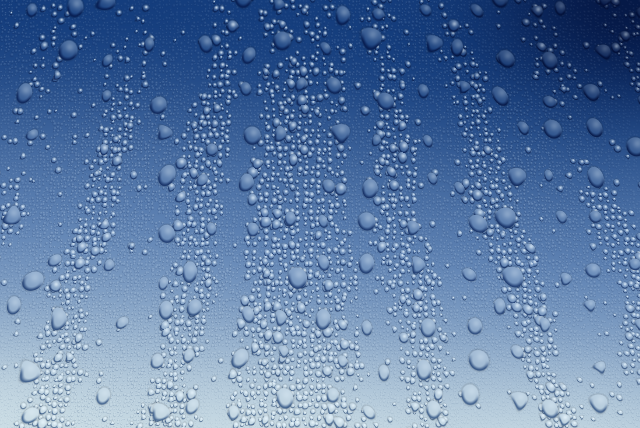
Reproduce this texture procedurally as a WebGL 1 fragment shader.

```glsl
precision highp float;
uniform vec2 u_resolution;

// Colours, from the dark corner to the bright lower edge
const vec3 NIGHT = vec3(0.00, 0.05, 0.21);
const vec3 DEEP  = vec3(0.08, 0.24, 0.49);
const vec3 MID   = vec3(0.38, 0.52, 0.71);
const vec3 PALE  = vec3(0.80, 0.87, 0.90);
const vec3 GLINT = vec3(0.92, 0.97, 1.00);
const vec3 RIM_TINT = vec3(0.34, 0.48, 0.66);

// Drop layers: cell size, radius range in cells, chance (everywhere, in streaks)
const float MIST_CELL = 0.0082;
const float BEAD_CELL = 0.0150;
const float DROP_CELL = 0.029;
const float BIG_CELL  = 0.104;
const vec2 MIST_RADIUS = vec2(0.30, 0.52);
const vec2 BEAD_RADIUS = vec2(0.26, 0.56);
const vec2 DROP_RADIUS = vec2(0.24, 0.50);
const vec2 BIG_RADIUS  = vec2(0.13, 0.26);
const vec2 MIST_CHANCE = vec2(0.85, 0.0);
const vec2 BEAD_CHANCE = vec2(0.05, 0.93);
const vec2 DROP_CHANCE = vec2(0.015, 0.34);
const vec2 BIG_CHANCE  = vec2(0.88, 0.0);

// Streaks fan out downwards around the middle one
const float STREAK_CENTRE = 0.70;
const float STREAK_GAP = 0.215;
const float STREAK_FAN = 0.55;
const float STREAK_WIDTH = 0.062;
const float MAIN_WIDTH = 0.16;
const float DROP_TILT = 1.0;

const float JITTER = 0.55;
const float FOCUS_HEIGHT = 0.48;
const float BLUR = 0.006;
const vec2 LIGHT_DIR = vec2(0.35, 0.94);

vec4 hash4(vec2 p) {
  vec4 q = fract(p.xyxy * vec4(0.1031, 0.1030, 0.0973, 0.1099));
  q += dot(q, q.wzxy + 33.33);
  return fract((q.xxyz + q.yzzw) * q.zywx);
}

float noise(vec2 p) {
  vec2 i = floor(p), f = fract(p);
  f = f * f * (3.0 - 2.0 * f);
  float low = mix(hash4(i).x, hash4(i + vec2(1.0, 0.0)).x, f.x);
  float high = mix(hash4(i + vec2(0.0, 1.0)).x, hash4(i + 1.0).x, f.x);
  return mix(low, high, f.y);
}

// Density of the drop trails, 0 to 1
float streak(vec2 p) {
  float u = (p.x - STREAK_CENTRE) / (1.0 + STREAK_FAN * (0.7 - p.y));
  u += 0.05 * (noise(p * vec2(9.0, 6.0) + 40.0) - 0.5);
  float lane = floor(u / STREAK_GAP + 0.5);
  float isMain = 1.0 - step(0.5, abs(lane));
  float width = mix(STREAK_WIDTH, MAIN_WIDTH, isMain);
  float offset = isMain > 0.5 ? u : u - lane * STREAK_GAP;
  float body = 1.0 - smoothstep(0.35 * width, width, abs(offset));
  float gaps = smoothstep(0.10, 0.45, noise(vec2(lane * 7.3 + 20.0, p.y * 3.0)));
  float topFade = 1.0 - 0.65 * smoothstep(0.65, 1.0, p.y);
  return body * mix(gaps, 1.0, isMain) * topFade;
}

// Nearest drop: offset in radii (xy), shape distance (z), radius (w)
vec4 dropLayer(vec2 p, float cell, vec2 radius, vec2 chance, float seed) {
  vec4 nearest = vec4(0.0, 0.0, 9.0, cell);
  for (int j = -1; j <= 1; j++) {
    for (int i = -1; i <= 1; i++) {
      vec2 id = floor(p / cell) + vec2(float(i), float(j));
      vec4 rnd = hash4(id + seed);
      vec2 centre = (id + 0.5 + JITTER * (rnd.xy - 0.5)) * cell;
      float odds = chance.x;
      if (chance.y > 0.0) odds += chance.y * streak(centre);
      if (rnd.z > odds) continue;
      vec4 shape = hash4(id + seed + 37.0);
      float r = cell * mix(radius.x, radius.y, rnd.w);
      float angle = DROP_TILT * (STREAK_CENTRE - centre.x) + 1.0 * (shape.x - 0.5);
      float c = cos(angle), s = sin(angle);
      vec2 offset = (p - centre) / r;
      vec2 q = mat2(c, s, -s, c) * offset;
      q.x *= mix(1.05, 1.55, shape.y);
      q.x += 0.7 * pow(shape.z, 4.0) * (q.y * q.y - 0.3);
      float d = length(q);
      if (d < nearest.z) nearest = vec4(offset, d, r);
    }
  }
  return nearest;
}

// Drop with thin contact shadow, dark lower rim, bright upper face and glint
vec3 addDrops(vec3 under, vec3 scene, vec4 drop, float soft, float contrast, float gloss, float corner) {
  float edge = min(soft / drop.w, 0.45);
  float cover = 1.0 - smoothstep(1.0 - edge, 1.0 + edge, drop.z);
  float shadow = 1.0 - smoothstep(0.95, 1.18 + edge, drop.z);
  float lit = dot(drop.xy, LIGHT_DIR);
  float rim = smoothstep(0.55, 1.0, drop.z) * smoothstep(0.35, -0.55, lit);
  vec2 toGlint = drop.xy - vec2(0.15, 0.30);
  float glint = exp(-5.5 * dot(toGlint, toGlint));
  float shine = (0.13 + 0.13 * lit + gloss * glint) * (1.0 - 0.4 * corner);
  vec3 body = mix(scene, GLINT, contrast * shine);
  vec3 rimColour = mix(scene * RIM_TINT, NIGHT, 0.1 + 0.85 * corner);
  body = mix(body, rimColour, min(contrast * rim, 1.0));
  return mix(under * (1.0 - 0.13 * contrast * shadow), body, cover);
}

void main() {
  vec2 p = gl_FragCoord.xy / u_resolution.y;
  float right = gl_FragCoord.x / u_resolution.x;

  // Blurred sky behind the glass
  float h = p.y + 0.11 * (right - 0.5) + 0.05 * (noise(p * 3.0) - 0.5);
  vec3 scene = mix(PALE, MID, smoothstep(-0.12, 0.50, h));
  scene = mix(scene, DEEP, smoothstep(0.34, 0.95, h));
  float corner = 1.0 - smoothstep(0.03, 0.50, length(vec2(1.0 - right, 1.0 - p.y)));
  scene = mix(scene, NIGHT, 0.75 * corner * corner);

  // Focus is sharpest across the middle
  float defocus = p.y - FOCUS_HEIGHT;
  float soft = 0.65 / u_resolution.y + BLUR * defocus * defocus;

  vec4 mist = dropLayer(p, MIST_CELL, MIST_RADIUS, MIST_CHANCE, 11.0);
  vec4 beads = dropLayer(p, BEAD_CELL, BEAD_RADIUS, BEAD_CHANCE, 83.0);
  vec4 drops = dropLayer(p, DROP_CELL, DROP_RADIUS, DROP_CHANCE, 157.0);
  vec4 big = dropLayer(p, BIG_CELL, BIG_RADIUS, BIG_CHANCE, 211.0);

  // Mist fades out in patches and away from the focus
  float mistContrast = mix(0.08, 0.42, noise(p * vec2(6.0, 3.0) + 9.0));
  mistContrast *= 1.0 - 1.6 * defocus * defocus;
  vec3 colour = addDrops(scene, scene, mist, soft, mistContrast, 0.45, corner);
  colour = addDrops(colour, scene, beads, soft, 1.05, 0.58, corner);
  colour = addDrops(colour, scene, drops, soft, 1.1, 0.48, corner);
  colour = addDrops(colour, scene, big, soft, 1.0, 0.20, corner);
  gl_FragColor = vec4(colour, 1.0);
}
```
